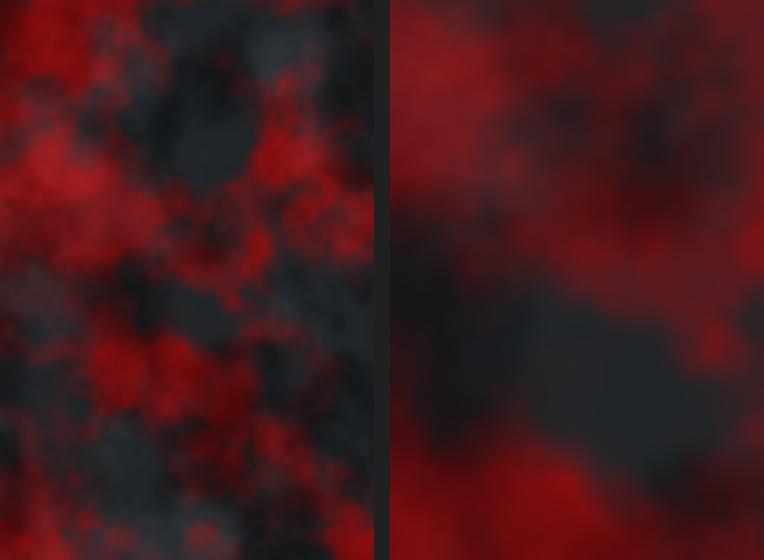
Left, the full canvas; right, a detail of the centre.
Reproduce this texture procedurally as a Shadertoy shader.

```glsl
float hash(vec2 cell) {
    vec3 q = fract(vec3(cell.xyx) * 0.1031);
    q += dot(q, q.yzx + 33.33);
    return fract((q.x + q.y) * q.z);
}

float valueNoise(vec2 p) {
    vec2 cell = floor(p);
    vec2 f = fract(p);
    vec2 blend = f * f * f * (f * (f * 6.0 - 15.0) + 10.0);
    float low = mix(hash(cell), hash(cell + vec2(1, 0)), blend.x);
    float high = mix(hash(cell + vec2(0, 1)), hash(cell + vec2(1, 1)), blend.x);
    return mix(low, high, blend.y);
}

// Layered noise, rotated per octave to hide the lattice
float cloud(vec2 p) {
    mat2 turn = mat2(0.8, 0.6, -0.6, 0.8);
    float sum = 0.0;
    float total = 0.0;
    float weight = 0.5;
    for (int octave = 0; octave < 5; octave++) {
        sum += weight * valueNoise(p);
        total += weight;
        p = turn * p * 2.03 + 17.3;
        weight *= 0.48;
    }
    return sum / total;
}

void mainImage(out vec4 fragColor, in vec2 fragCoord) {
    vec2 uv = fragCoord / iResolution.x;

    // Red smoke over dark slate
    float smoke = smoothstep(0.35, 0.70, cloud(uv * 4.2 + vec2(3.7, 8.1)));
    vec3 slate = vec3(0.105, 0.118, 0.130);
    vec3 crimson = vec3(0.47, 0.045, 0.055);
    vec3 color = mix(slate, crimson, smoke);

    // Broad shadows and thin grey haze
    float shadow = cloud(uv * 5.0 + vec2(41.2, 23.6));
    float haze = smoothstep(0.45, 0.80, cloud(uv * 4.5 + vec2(71.5, 52.9)));
    color *= mix(0.70, 1.24, smoothstep(0.25, 0.75, shadow));
    color += haze * vec3(0.045, 0.055, 0.060);

    fragColor = vec4(color, 1.0);
}
```
